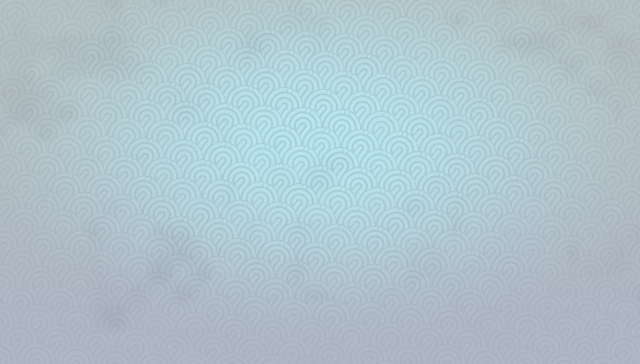
Give the GLSL for this pattern, as a WebGL 1 fragment shader.

```glsl
precision highp float;
uniform vec2 u_resolution;

#define REPEATS 16.4       // scallops across the canvas width
#define ROW_STEP 0.49      // row spacing, in scallop widths
#define RADIUS 0.49        // outer scallop radius
#define BAND 0.14          // spacing of the pale bands
#define BAND_HALF 0.043    // half width of a pale band
#define TILT 0.05          // clockwise slant of the rows, radians
#define ANCHOR vec2(-0.96, 0.97)
#define CYAN vec3(0.70, 0.87, 0.905)
#define GREY_TOP vec3(0.70, 0.75, 0.76)
#define GREY_LOW vec3(0.68, 0.715, 0.765)
#define GROOVE vec3(0.055, 0.105, 0.085)
#define WEAR 0.035

float hash(vec2 p) {
  vec3 q = fract(p.xyx * 0.1031);
  q += dot(q, q.yzx + 33.33);
  return fract((q.x + q.y) * q.z);
}

float noise(vec2 p) {
  vec2 i = floor(p), f = fract(p);
  f = f * f * (3.0 - 2.0 * f);
  return mix(mix(hash(i), hash(i + vec2(1.0, 0.0)), f.x),
             mix(hash(i + vec2(0.0, 1.0)), hash(i + 1.0), f.x), f.y);
}

// Vector from the nearest scallop centre in a staggered row; cell gets its id.
vec2 fromCentre(vec2 p, float row, out vec2 cell) {
  float x = p.x - 0.5 * mod(row, 2.0);
  cell = vec2(floor(x + 0.5), row);
  return vec2(x - cell.x, p.y - row * ROW_STEP);
}

// Pale bands lie at whole multiples of BAND.
float bands(float d, float blur) {
  float off = abs(fract(d / BAND + 0.5) - 0.5) * BAND;
  return 1.0 - smoothstep(BAND_HALF - blur, BAND_HALF + blur, off);
}

// Rings that run into a tail curling round the lower right neighbour.
float swirl(vec2 p, float blur) {
  vec2 neighbour = vec2(0.5, -ROW_STEP);
  float tail = length(neighbour) - length(p - neighbour);
  float below = dot(p, vec2(-ROW_STEP, -0.5));
  float edge = -0.5 * BAND;
  float rings = bands(length(p), blur);
  if (below < 0.0) return rings;
  float join = smoothstep(0.0, 0.03, abs(tail - edge));
  return join * (tail > edge ? bands(tail, blur) : rings);
}

// Lower rows overlap the rows above them.
float scallops(vec2 p, float blur, out vec2 cell) {
  float row = floor(p.y / ROW_STEP);
  vec2 local = fromCentre(p, row, cell);
  float pale;
  if (length(local) < RADIUS) {
    pale = bands(length(local), blur);
  } else {
    local = fromCentre(p, row + 1.0, cell);
    pale = swirl(local, blur);
  }

  // Rounded tail ends beside each scallop.
  for (int i = 0; i < 2; i++) {
    vec2 id;
    vec2 shift = vec2(-0.38, -0.09);
    float d = length(fromCentre(p - shift, row + float(i), id));
    float dot_ = 1.0 - smoothstep(0.055 - blur, 0.055 + blur, d);
    float clear = smoothstep(0.08 - blur, 0.08 + blur, d);
    pale = max(pale * clear, dot_);
  }
  return pale;
}

void main() {
  vec2 uv = gl_FragCoord.xy / u_resolution;
  vec2 p = (gl_FragCoord.xy - 0.5 * u_resolution) / u_resolution.x;

  // Tilted repeat coordinates.
  float c = cos(TILT), s = sin(TILT);
  vec2 q = p * REPEATS - ANCHOR;
  q = vec2(c * q.x - s * q.y, s * q.x + c * q.y);
  float blur = min(0.7 * REPEATS / u_resolution.x, 0.03);
  vec2 cell;
  float pale = scallops(q, blur, cell);

  // Cyan glow fading into grey margins.
  float reach = length((uv - vec2(0.5, 0.61)) / vec2(0.57, 0.58));
  float glow = 1.0 - smoothstep(0.08, 1.0, reach);
  vec3 colour = mix(mix(GREY_LOW, GREY_TOP, smoothstep(0.1, 0.85, uv.y)), CYAN, glow);

  // Grooves fade with the glow and vary slightly by scallop.
  float depth = mix(0.28, 0.95, glow) * (0.9 + 0.2 * hash(cell + 50.0));
  colour += GROOVE * depth * (0.3 - (1.0 - pale) * 0.9);

  // Soft stains and fine grain.
  float stain = noise(p * 9.0 + 20.0) * 0.6 + noise(p * 28.0 + 70.0) * 0.4;
  colour -= WEAR * smoothstep(0.55, 0.9, stain) * vec3(0.7, 1.0, 0.9);
  colour += 0.012 * (noise(p * 300.0 + 400.0) - 0.5);

  gl_FragColor = vec4(clamp(colour, 0.0, 1.0), 1.0);
}
```
